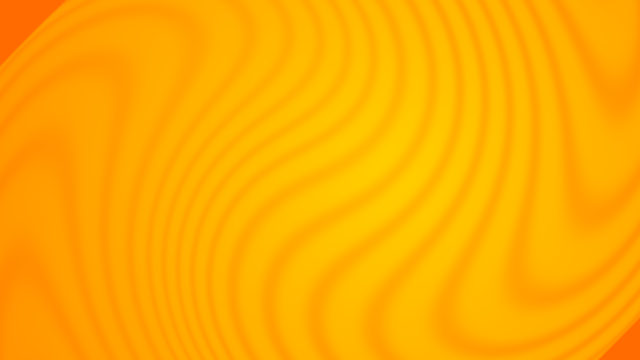
Give the GLSL for this background, as a Shadertoy shader.

```glsl
// Soft amber stripes wound into an S by a twirl around the canvas centre.
// A radius-dependent rotation bends the stripe axis; a glow right of centre
// lights the stripes, and a tilted ellipse trims two opposite corners.

const float TAU = 6.2831853;

// Lengths are in canvas heights, angles in radians
const float AXIS_ANGLE = -1.134;      // stripe axis at the centre
const float TWIST = 1.571;            // added turn at TWIST_RADIUS
const float TWIST_RADIUS = 0.81;
const float TWIST_POWER = 1.6;
const float STRIPE_SPACING = 0.118;
const float STRIPE_OFFSET = -0.1;
const float EXTRA_STRIPES = 2.2;      // tighter packing on the left side
const vec2 PACKED_RANGE = vec2(-0.463, 0.0);
const vec2 SHADE_RANGE = vec2(0.05, 0.09);

const vec2 GLOW_CENTER = vec2(0.20, 0.03);
const float GLOW_GREEN = 0.82;
const float GLOW_FALLOFF = 0.205;

const vec2 TRIM_AXIS = vec2(0.75, 0.66);
const vec2 TRIM_RADII = vec2(2.083, 0.868);
const float TRIM_SHIFT = -0.023;
const vec3 CORNER_COLOR = vec3(1.0, 0.42, 0.0);

// Signed distance along the twirled stripe axis
float twirledCoordinate(vec2 p) {
    float turn = AXIS_ANGLE + TWIST * pow(length(p) / TWIST_RADIUS, TWIST_POWER);
    return dot(p, vec2(cos(turn), sin(turn)));
}

// Soft dark lines, 1 at each line's middle
float stripeShade(float u) {
    float phase = u / STRIPE_SPACING + STRIPE_OFFSET
        + EXTRA_STRIPES * smoothstep(PACKED_RANGE.x, PACKED_RANGE.y, u);
    float wave = 0.5 + 0.5 * cos(TAU * phase);
    return wave * wave;
}

// Approximate distance to the tilted ellipse, positive outside
float trimDistance(vec2 p) {
    vec2 axis = normalize(TRIM_AXIS);
    vec2 q = vec2(dot(p, axis), dot(p, vec2(-axis.y, axis.x)) - TRIM_SHIFT);
    return (length(q / TRIM_RADII) - 1.0) * TRIM_RADII.y;
}

void mainImage(out vec4 fragColor, in vec2 fragCoord) {
    vec2 p = (fragCoord - 0.5 * iResolution.xy) / iResolution.y;

    // Glow, softened at its peak
    vec2 fromGlow = p - GLOW_CENTER;
    float glowDistance = sqrt(dot(fromGlow, fromGlow) + 0.006);
    float green = GLOW_GREEN - GLOW_FALLOFF * glowDistance;

    // Stripes, stronger towards the right
    float u = twirledCoordinate(p);
    float strength = mix(SHADE_RANGE.x, SHADE_RANGE.y, smoothstep(-0.4, 0.3, u));
    green -= strength * stripeShade(u);
    vec3 color = vec3(1.0, green, 0.0);

    // Trimmed corners
    float edge = 1.5 / iResolution.y;
    color = mix(color, CORNER_COLOR, smoothstep(-edge, edge, trimDistance(p)));

    fragColor = vec4(color, 1.0);
}
```
